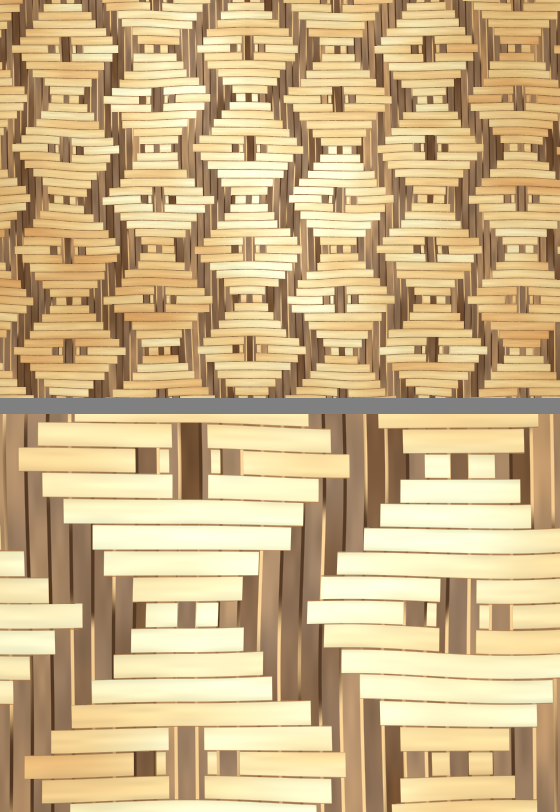
Top: the whole. Bottom: its middle third, enlarged.
This pattern is drawn by a Shadertoy shader. Its source:

```glsl
// Woven bamboo matting: pale stepped diamonds and nested squares over dark upright strips.

const vec2 PITCH = vec2(0.01755, 0.02099);  // strip spacing, in canvas heights
const vec2 PERIOD = vec2(26.0, 12.0);       // strips in one repeat
const vec2 CENTRE = vec2(0.624, 0.6245);    // middle of one diamond

float hash(vec2 p) {
    return fract(sin(dot(p, vec2(127.1, 311.7))) * 43758.5453);
}

float noise(vec2 p) {
    vec2 i = floor(p), f = fract(p);
    f = f * f * (3.0 - 2.0 * f);
    return mix(mix(hash(i), hash(i + vec2(1.0, 0.0)), f.x),
               mix(hash(i + vec2(0.0, 1.0)), hash(i + vec2(1.0, 1.0)), f.x), f.y);
}

// Smooth coverage of a band of given half width around zero.
float band(float x, float halfWidth, float blur) {
    return clamp((halfWidth - abs(x)) / blur + 0.5, 0.0, 1.0);
}

// Blend of three tones, t from 0 to 1.
vec3 ramp(vec3 a, vec3 b, vec3 c, float t) {
    return mix(mix(a, b, clamp(t * 2.0, 0.0, 1.0)), c, clamp(t * 2.0 - 1.0, 0.0, 1.0));
}

// Upright strips: dark, each with its own tone and lengthwise grain.
vec3 warpColor(vec2 g, vec2 blur) {
    float column = floor(g.x + 0.5);
    float x = g.x - column;
    float tone = 0.6 * noise(vec2(column * 7.3, g.y * 0.2)) + 0.4 * hash(vec2(column, 3.0));
    vec3 color = ramp(vec3(0.42, 0.29, 0.18), vec3(0.56, 0.45, 0.35),
                      vec3(0.74, 0.58, 0.41), tone * 1.35 - 0.18);
    color *= 0.92 + 0.16 * noise(vec2(g.x * 3.0, g.y * 0.7));
    float gapTone = noise(g * vec2(0.9, 0.25) + 40.0);
    vec3 gap = mix(vec3(0.31, 0.21, 0.13), vec3(0.93, 0.77, 0.54), smoothstep(0.4, 0.7, gapTone));
    return mix(gap, color, band(x, 0.42, blur.x));
}

// Level strips: straw, from honey to cream.
vec3 weftColor(vec2 g, vec2 piece, float y, float glare) {
    float stain = noise(g * vec2(0.16, 0.7) + 11.0);
    float tone = 0.4 * hash(piece) + 0.5 * stain + 0.5 * glare - 0.16;
    vec3 color = ramp(vec3(0.89, 0.67, 0.42), vec3(0.96, 0.84, 0.60),
                      vec3(0.98, 0.96, 0.80), tone);
    color *= 0.96 + 0.07 * noise(vec2(g.x * 0.5, g.y * 5.0));
    return color * (1.0 - 0.35 * y * y);
}

// Dark motif in a level strip: cross and side dots in diamonds, one dot in squares.
float motif(float x, float v, float blur) {
    if (v == 0.0) return max(band(x, 1.0, blur), band(abs(x) - 2.0, 0.55, blur));
    if (abs(v) == 1.0) return band(x, 0.85, blur);
    return v == -6.0 ? band(x, 0.45, blur) : 0.0;
}

// Lays one lattice of stepped diamonds over the color below.
vec3 layDiamonds(vec3 below, vec2 g, vec2 shift, vec2 blur, float glare) {
    vec2 q = g - shift;
    float row = floor(q.y + 0.5);
    float y = q.y - row;
    float repeat = floor(q.x / PERIOD.x + 0.5);
    float v = mod(row + 6.0, PERIOD.y) - 6.0;
    vec2 piece = vec2(repeat * 5.0 + shift.x, row + shift.y);

    // Uneven cut ends and a slight tilt of every strip
    float x = q.x - repeat * PERIOD.x;
    float end = 7.65 - abs(v) + 0.7 * (hash(piece + 17.0) - 0.5);
    float slide = 0.6 * (hash(piece + 29.0) - 0.5);
    y += 0.009 * x * (hash(piece + 41.0) - 0.5);

    float span = band(x - slide, end, blur.x);
    float hole = motif(x, v, blur.x);
    float cover = span * band(y, 0.465, blur.y) * (1.0 - hole);

    // Shadowed seams between neighbouring strips, tan rather than black
    vec3 seam = mix(below, vec3(0.66, 0.47, 0.28), 0.6 * span * (1.0 - hole));
    return mix(seam, weftColor(g, piece, y, glare), cover);
}

void mainImage(out vec4 fragColor, in vec2 fragCoord) {
    vec2 p = fragCoord / iResolution.y;
    vec2 blur = 1.2 / (iResolution.y * PITCH);

    // Weaving grid, one unit per strip, slightly skewed and hand-made
    vec2 g = (p - CENTRE) / PITCH;
    g.x += 0.018 * g.y;
    g += 0.5 * (vec2(noise(g * 0.11), noise(g * 0.13 + 50.0)) - 0.5);

    // Bright glare in the middle, broken by broad uneven light
    vec2 d = p - vec2(0.64, 0.60);
    float glare = exp(-3.2 * dot(d, d)) + 0.5 * (noise(p * 4.0 + 7.0) - 0.5);

    vec3 color = warpColor(g, blur);
    for (int i = 0; i < 2; i++) {
        color = layDiamonds(color, g, float(i) * 0.5 * PERIOD, blur, glare);
    }

    // Warmer and dimmer corners
    color *= mix(vec3(0.92, 0.88, 0.81), vec3(1.08, 1.10, 1.12), clamp(glare, 0.0, 1.0));
    fragColor = vec4(clamp(color, 0.0, 1.0), 1.0);
}
```
